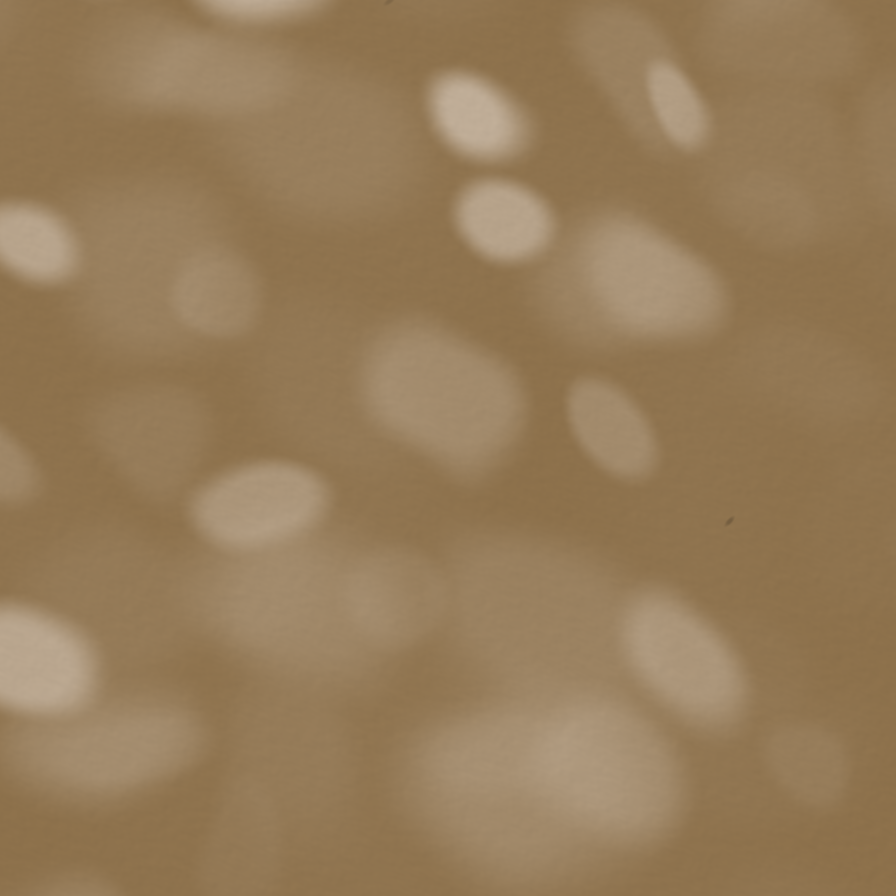
Give the GLSL for this background, as a Shadertoy shader.

```glsl
// Soft, out-of-focus pale ovals drifting over warm brown paper.
// Two jittered cell layers (faint wide haze, brighter ovals) are screened
// together, mapped to a brown-to-cream ramp and given a fine paper relief.

#define GROUND      vec3(0.550, 0.440, 0.292)
#define CREAM       vec3(0.785, 0.720, 0.645)
#define OVAL_CELL   0.20
#define OVAL_SIZE   0.078
#define HAZE_CELL   0.26
#define HAZE_SIZE   0.110
#define TILT        -0.55
#define WARP        0.022
#define GRAIN_FREQ  125.0
#define GRAIN_GAIN  0.034
#define SPECKS      2

// Integer hash: four values in 0..1 for a cell and a seed
vec4 hash4(vec2 cell, int seed) {
    ivec2 c = ivec2(cell) + 1024;
    uvec4 v = uvec4(uint(c.x), uint(c.y), uint(seed), uint(c.x + c.y));
    v = v * 1664525u + 1013904223u;
    v += v.yzxy * v.wxyz;
    v ^= v >> 16u;
    v += v.yzxy * v.wxyz;
    return vec4(v >> 8u) / 16777216.0;
}

float valueNoise(vec2 p, int seed) {
    vec2 cell = floor(p), f = fract(p);
    f = f * f * (3.0 - 2.0 * f);
    float a = hash4(cell, seed).x;
    float b = hash4(cell + vec2(1.0, 0.0), seed).x;
    float c = hash4(cell + vec2(0.0, 1.0), seed).x;
    float d = hash4(cell + vec2(1.0, 1.0), seed).x;
    return mix(mix(a, b, f.x), mix(c, d, f.x), f.y);
}

vec2 rotate(vec2 p, float angle) {
    float c = cos(angle), s = sin(angle);
    return vec2(c * p.x + s * p.y, c * p.y - s * p.x);
}

// Ovals thin out towards the right edge and the lower right corner
float crowding(vec2 p) {
    return 1.0 - 0.85 * smoothstep(0.62, 1.05, p.x + 0.15 * (0.5 - p.y));
}

// Screened light of one layer of blurred, tilted ovals
float ovalLayer(vec2 p, float cellSize, float size, vec2 strength, float skew, int seed) {
    float dark = 1.0;
    vec2 home = floor(p / cellSize);
    for (int j = -1; j <= 1; j++)
    for (int i = -1; i <= 1; i++) {
        vec2 cell = home + vec2(i, j);
        vec4 place = hash4(cell, seed);
        vec4 form = hash4(cell, seed + 17);
        vec2 center = (cell + 0.5 + 0.7 * (place.xy - 0.5)) * cellSize;
        vec2 radii = size * mix(0.65, 1.15, place.z) * vec2(1.0, mix(0.58, 0.92, form.x));
        vec2 q = rotate(p - center, TILT + 1.1 * (form.y - 0.5));
        float blur = mix(0.28, 0.50, form.z);
        float body = 1.0 - smoothstep(1.0 - blur, 1.0 + blur, length(q / radii));
        float glow = mix(strength.x, strength.y, pow(place.w, skew));
        dark *= 1.0 - body * glow * crowding(center);
    }
    return 1.0 - dark;
}

// Fine fibres: two octaves, slightly stretched along the tilt
float paper(vec2 p) {
    vec2 q = rotate(p, TILT) * vec2(0.75, 1.1) * GRAIN_FREQ;
    return 0.65 * valueNoise(q, 71) + 0.35 * valueNoise(q * 2.1, 72);
}

// Tiny dark flecks at hashed spots
float flecks(vec2 p) {
    float amount = 0.0;
    for (int k = 0; k < SPECKS; k++) {
        vec4 h = hash4(vec2(k, 3), 91);
        vec2 q = rotate(p - h.xy, 0.5 + 0.4 * h.z) / vec2(0.010, 0.004);
        amount += (0.3 + 0.7 * h.w) * (1.0 - smoothstep(0.2, 1.0, length(q)));
    }
    return amount;
}

void mainImage(out vec4 fragColor, in vec2 fragCoord) {
    vec2 p = fragCoord / iResolution.y;

    // Gentle bending keeps the ovals irregular
    vec2 bend = vec2(valueNoise(p * 9.0, 31), valueNoise(p * 9.0, 32)) - 0.5;
    vec2 bent = p + WARP * 2.0 * bend;

    // Light: uneven ground, haze, then brighter ovals
    float ground = 0.07 * valueNoise(p * 5.0, 41) * crowding(p);
    float haze = ovalLayer(bent, HAZE_CELL, HAZE_SIZE, vec2(0.06, 0.32), 1.0, 5);
    float ovals = ovalLayer(bent, OVAL_CELL, OVAL_SIZE, vec2(0.08, 0.88), 1.7, 11);
    float light = 1.0 - (1.0 - ground) * (1.0 - haze) * (1.0 - ovals);
    vec3 color = mix(GROUND, CREAM, light);

    // Embossed paper lit from the upper left, plus flecks
    float relief = paper(p) - paper(p + vec2(-0.003, 0.004));
    color *= 1.0 + GRAIN_GAIN * relief;
    color *= 1.0 - 0.28 * flecks(p);

    fragColor = vec4(color, 1.0);
}
```
